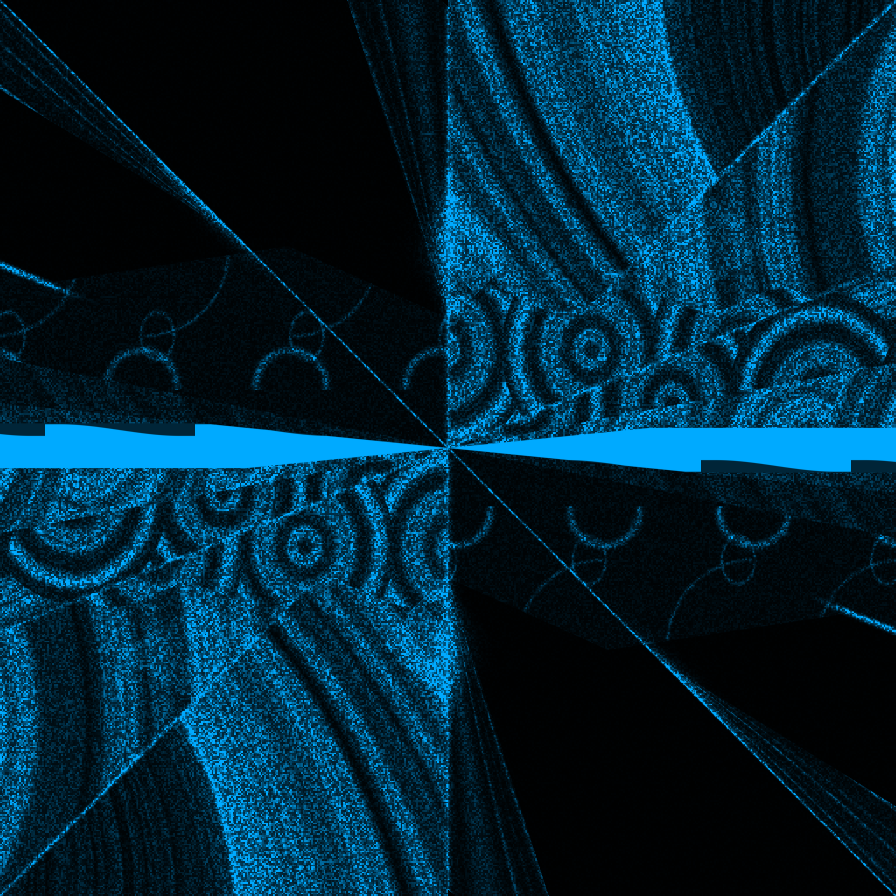
This background is drawn by a WebGL 1 fragment shader. Its source:

```glsl
precision highp float;
uniform vec2 u_resolution;

float hash(vec2 p) {
  p = fract(p * vec2(0.1031, 0.1137));
  p += dot(p, p.yx + 33.33);
  return fract((p.x + p.y) * p.x * 17.3);
}

float noise(float t) {
  float i = floor(t), f = fract(t);
  return mix(hash(vec2(i, 7.0)), hash(vec2(i + 1.0, 7.0)), f * f * (3.0 - 2.0 * f));
}

float above(float d) {
  float aa = 1.5 / u_resolution.y;
  return smoothstep(-aa, aa, d);
}

float bump(float x, float center, float width) {
  x = (x - center) / width;
  return exp(-x * x);
}

// Broad and fine stripes across t
float bands(float t) {
  float broad = smoothstep(0.1, 0.65, noise(t * 26.0 + 4.0));
  return 0.08 + broad * (0.16 + 0.36 * noise(t * 130.0));
}

// Overlapping row of ringed discs, one every third of a unit
float scallops(vec2 p, vec2 start, float radius) {
  float v = bands(length(p - vec2(1.2, -0.2)) * 1.4);
  for (int k = -1; k < 4; k++) {
    vec2 c = start + vec2(float(k) / 3.0, 0.0);
    float d = length((p - c) * vec2(1.0, 0.85));
    float ring = bands(d * 1.6 + 0.3) * (1.0 - 0.8 * bump(d, radius * 0.68, 0.014));
    ring += 0.3 * bump(d, radius * 0.82, 0.006);
    v = mix(v, ring, above(radius - d));
  }
  return v;
}

// Bright half: swirling arcs split by rays
float upperField(vec2 p) {
  // Great arc with a dark hollow on its right
  float d = length(p - vec2(1.42, 1.08)) - 0.953;
  float t = d * (1.0 - 0.5 * (p.y - 0.6));
  float swirl = 0.12 + bands(t) * 0.85 + 0.2 * exp(-abs(t) * 16.0);
  swirl *= 1.0 - 0.75 * bump(t, 0.3, 0.012) - 0.75 * bump(t, 0.43, 0.016);
  float hollow = 0.04 + 0.14 * noise(t * 150.0) + 0.22 * exp(t * 25.0);
  float v = mix(hollow, swirl, above(d)) + 0.7 * bump(d, 0.0, 0.007);

  // Nested arcs below the diagonal
  float r = length((p - vec2(1.3, 0.62)) * vec2(1.0, 0.72));
  float nested = 0.1 + bands(r + 0.21) * 0.9 + 0.6 * bump(r, 0.3, 0.012);
  nested *= 1.0 - 0.75 * bump(r, 0.63, 0.018) - 0.6 * bump(r, 0.5, 0.012);
  nested += 0.12 * above(0.19 - abs(p.x - 0.55) - abs(p.y - 0.46) * 1.6);
  v = mix(v, nested, above(p.x - p.y));
  v += 0.5 * bump(p.x - p.y, 0.0, 0.006) * smoothstep(0.3, 0.6, p.x);

  // Tangled core, scalloped wedge and luminous wedge
  float rim = 0.33 + 0.025 * sin(p.x * 19.0);
  float tangle = 0.08 + scallops(p, vec2(0.32, 0.22), 0.2);
  v = mix(v, tangle, above(rim - p.y));
  v = mix(v, 0.05 + scallops(p, vec2(0.5, 0.1), 0.21), above(0.41 * p.x - p.y));
  v += 0.25 * bump(p.y - 0.41 * p.x, 0.0, 0.005);
  float wedge = 0.22 + scallops(p, vec2(0.47, -0.02), 0.29);
  v = mix(v, wedge, above(0.19 * p.x - p.y));

  // Lit patch beside the vertical ray
  v += 0.2 * above(0.15 - p.x - abs(p.y - 0.43)) * above(0.14 - p.x);
  return v;
}

// Dark half: faint outlines, fans and glowing rays
float lowerField(vec2 p) {
  float x = p.x, y = p.y;
  float inside = above(y + 0.29 + 0.45 * x) * above(y + 0.505 - 0.152 * x);
  float v = 0.008 + 0.04 * max(inside, above(y + 0.41 * x));

  // Repeating cups, ovals and arches
  float lines = 0.0;
  for (int k = -1; k < 3; k++) {
    vec2 q = p - vec2(float(k) / 3.0, 0.0);
    float cup = length(q - vec2(0.35, -0.14));
    float oval = length((q - vec2(0.315, -0.25)) * vec2(1.3, 0.9));
    float arch = length(q - vec2(0.68, -0.44));
    lines += bump(cup, 0.078, 0.008) * above(-0.13 - y);
    lines += 0.6 * bump(oval, 0.048, 0.004);
    lines += 0.5 * bump(arch, 0.19, 0.004) * above(0.68 - q.x);
  }
  v += 0.32 * lines * max(inside, above(y + 0.41 * x));

  // Teal wedge and darker caps below the beam
  float teal = 0.07 + 0.09 * noise(x * 45.0 + y * 30.0) + 0.1 * above(y + 0.1 * x);
  v = mix(v, teal, above(y + 0.2 * x));

  // Two fans of thin curved threads
  float sideFan = above(-0.29 - y - x / 0.317);
  float u = x / max(-0.29 - y, 0.01);
  v += sideFan * (0.03 + 0.3 * pow(noise(u * 60.0 + y * 3.0), 4.0));
  float diagonalFan = above(x + y) * above(-0.18 - 0.62 * x - y);
  u = (x + y) / max(x - 0.46, 0.01);
  v += diagonalFan * (0.05 + 0.35 * pow(noise(u * 45.0 + x * 8.0), 4.0));

  // Diagonal and shallow rays
  float diagonal = x + y;
  v += 0.7 * bump(diagonal, 0.0, 0.003);
  v += step(0.0, diagonal) * exp(-diagonal * 90.0) * bump(x, 0.55, 0.1);
  v += bump(y + 0.41 * x, 0.0, 0.006) * smoothstep(0.8, 0.95, x);
  return v;
}

void main() {
  vec2 p = gl_FragCoord.xy / u_resolution * 2.0 - 1.0;
  vec2 cell = floor((p + 1.0) * 256.0);
  p *= p.x < 0.0 ? -1.0 : 1.0;  // half-turn symmetry

  float v = mix(lowerField(p), upperField(p), above(p.y));

  // Glow along the vertical ray
  float reach = 0.004 + 0.014 * bump(abs(p.y), 0.45, 0.11);
  v += exp(-p.x / reach) * (0.45 + 0.6 * bump(abs(p.y), 0.45, 0.13));

  // Dotted grain
  float grain = hash(cell + 11.0);
  v *= 0.4 + 1.6 * grain * grain;

  // Horizontal beam with stepped lower edge
  float stepPhase = fract((p.x - 0.232) * 3.0);
  float lower = min(0.1 * p.x, 0.027 + 0.026 * smoothstep(0.1, 0.9, stepPhase));
  float cap = above(p.y + min(0.1 * p.x, 0.055)) * above(-p.y);
  v = mix(v, 0.22, cap);
  float beam = above(p.y + lower) * above(min(0.1 * p.x, 0.045) - p.y);
  v = mix(v, 1.0, beam);

  gl_FragColor = vec4(vec3(0.0, 0.667, 1.0) * clamp(v, 0.0, 1.0), 1.0);
}
```
